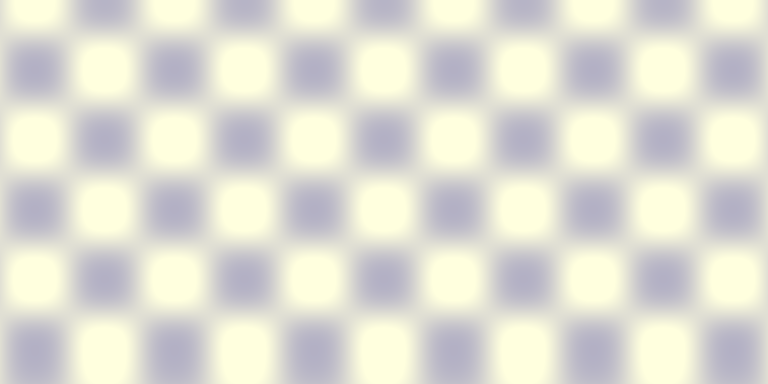
Reproduce this pattern procedurally as a WebGL 1 fragment shader.

```glsl
precision highp float;

// Soft blurred checkerboard of lavender spots and cream squares, 11 by 5.5 cells.
// Two flattened sine waves are multiplied to give the checks; the light side
// is clipped, so cream squares look broader and flatter than the dark spots.

uniform vec2 u_resolution;

const float PI = 3.14159265;

// Sine with a little third harmonic, giving broader crests that peak at one
float flattenedWave(float cell) {
    return 1.06 * sin(PI * cell) + 0.06 * sin(3.0 * PI * cell);
}

void main() {
    // Cell coordinates: the bottom row is whole, the top row is cut in half
    vec2 cell = gl_FragCoord.xy / u_resolution.y * 5.5;

    // Stretch the lower half of the bottom row so it runs off the edge
    float row = cell.y < 0.5 ? 0.5 - (0.5 - cell.y) * 0.6 : cell.y;

    // Positive on lavender spots, negative on cream squares
    float check = flattenedWave(cell.x) * flattenedWave(row);

    // Spots are slightly paler along the top edge
    check *= 1.0 - 0.08 * smoothstep(5.0, 5.5, cell.y);

    // Clip the light side to a plateau
    float lightness = clamp(0.6 - 0.6 * check, 0.0, 1.0);

    vec3 lavender = vec3(0.70, 0.69, 0.77);
    vec3 cream = vec3(1.0, 1.0, 0.87);
    gl_FragColor = vec4(mix(lavender, cream, lightness), 1.0);
}
```
